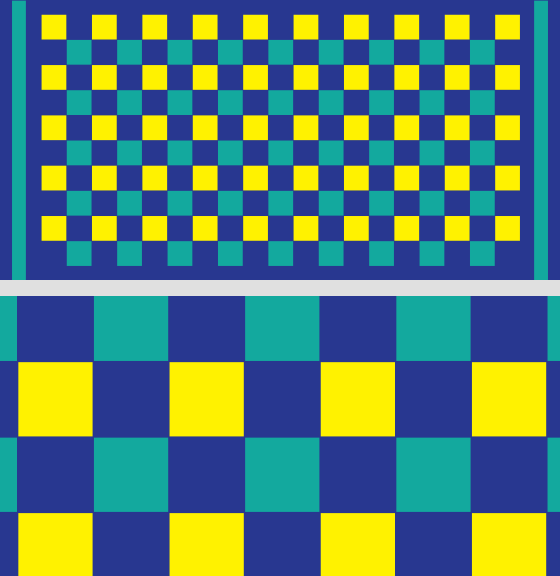
Top: the whole. Bottom: its middle third, enlarged.
This pattern is drawn by a Shadertoy shader. Its source:

```glsl
#define NAVY vec3(0.157, 0.216, 0.565)
#define TEAL vec3(0.075, 0.663, 0.620)
#define YELLOW vec3(1.0, 0.949, 0.0)
#define PERIOD vec2(0.18, 0.1797)
#define FIRST_CENTRE vec2(0.1927, 0.0969)
#define HALF_SQUARE 0.0442
#define YELLOW_COUNT vec2(10.0, 5.0)
#define TEAL_COUNT vec2(9.0, 5.0)
#define BAR_CENTRE 0.0677
#define BAR_HALF_WIDTH 0.0247
#define BAR_TOP_GAP 0.0022

// Pixel coverage of a box, taken along each axis
float boxCoverage(vec2 offset, vec2 halfSize, float pixel) {
    vec2 cover = clamp(0.5 - (abs(offset) - halfSize) / pixel, 0.0, 1.0);
    return cover.x * cover.y;
}

// Finite lattice of squares: measure against the nearest one
float squareLattice(vec2 p, vec2 first, vec2 count, float pixel) {
    vec2 index = clamp(floor((p - first) / PERIOD + 0.5), vec2(0.0), count - 1.0);
    return boxCoverage(p - first - index * PERIOD, vec2(HALF_SQUARE), pixel);
}

void mainImage(out vec4 fragColor, in vec2 fragCoord) {
    // Canvas height is one unit, y runs down from the top
    float pixel = 1.0 / iResolution.y;
    vec2 p = fragCoord * pixel;
    p.y = 1.0 - p.y;
    float width = iResolution.x * pixel;

    vec3 color = NAVY;

    // Mirrored side bars
    float edgeDistance = min(p.x, width - p.x);
    vec2 barOffset = vec2(edgeDistance - BAR_CENTRE, p.y - BAR_TOP_GAP - 1.0);
    color = mix(color, TEAL, boxCoverage(barOffset, vec2(BAR_HALF_WIDTH, 1.0), pixel));

    // Two interleaved lattices, half a period apart
    float teal = squareLattice(p, FIRST_CENTRE + 0.5 * PERIOD, TEAL_COUNT, pixel);
    float yellow = squareLattice(p, FIRST_CENTRE, YELLOW_COUNT, pixel);
    color = mix(color, TEAL, teal);
    color = mix(color, YELLOW, yellow);

    fragColor = vec4(color, 1.0);
}
```
